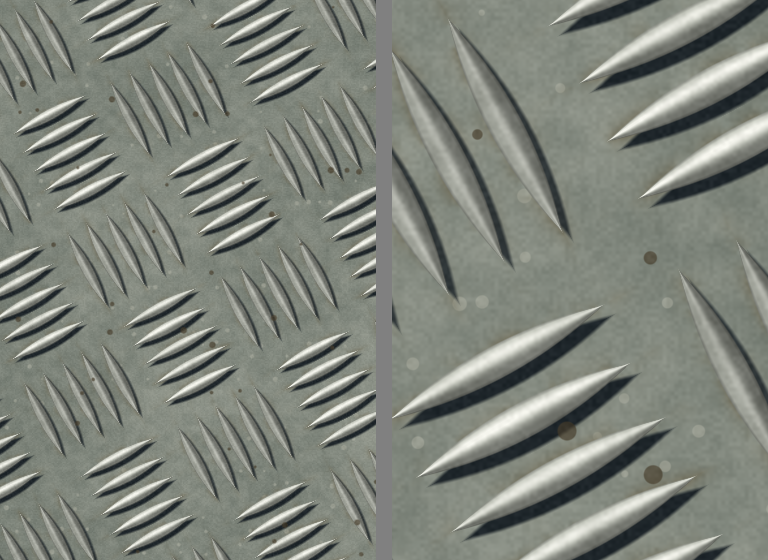
Left, the full canvas; right, a detail of the centre.
This texture is drawn by a Shadertoy shader. Its source:

```glsl
// Worn steel tread plate: groups of five raised, pointed bars alternate direction
// on a tilted lattice. Each bar is a lens-shaped distance function with a ridge
// shade and a cast shadow; layered noise adds mottling, grime and grit.

#define LATTICE mat2(0.2734, -0.0768, 0.0768, 0.2682)
#define ORIGIN vec2(0.3216, 0.3828)
#define BAR_ANGLE 0.492
#define BAR_SIZE vec2(0.0716, 0.0100)
#define BAR_SPACING 0.0385
#define SHADOW_SHIFT vec2(0.0030, -0.0080)
#define PLATE_DARK vec3(0.455, 0.485, 0.448)
#define PLATE_LIGHT vec3(0.575, 0.595, 0.553)
#define SHADOW_COLOR vec3(0.10, 0.13, 0.15)
#define GLINT_COLOR vec3(0.96, 0.96, 0.93)
#define GRIME_COLOR vec3(0.43, 0.40, 0.31)

float hash(vec2 p) {
    return fract(sin(dot(p, vec2(127.1, 311.7))) * 43758.5453);
}

float noise(vec2 p) {
    vec2 i = floor(p), f = fract(p);
    f = f * f * (3.0 - 2.0 * f);
    return mix(mix(hash(i), hash(i + vec2(1, 0)), f.x),
               mix(hash(i + vec2(0, 1)), hash(i + vec2(1, 1)), f.x), f.y);
}

float fbm(vec2 p) {
    float sum = 0.0, amp = 0.5;
    for (int i = 0; i < 4; i++) {
        sum += amp * noise(p);
        p = p * 2.1 + 17.3;
        amp *= 0.5;
    }
    return sum / 0.9375;
}

// Approximate signed distance to a pointed bar lying along x
float barDistance(vec2 p, vec2 size) {
    float x = p.x / size.x;
    float slope = 2.0 * size.y * x / size.x;
    return (abs(p.y) - size.y * (1.0 - x * x)) / sqrt(1.0 + slope * slope);
}

float coverage(float d, float soft) {
    return 1.0 - smoothstep(-soft, soft, d);
}

// Draws one lattice of bar groups; crossed groups are turned a quarter
vec3 addBars(vec3 color, vec2 p, vec2 cellShift, bool crossed, float px) {
    vec2 q = inverse(LATTICE) * (p - ORIGIN);
    vec2 id = round(q - cellShift) + cellShift;
    vec2 offset = LATTICE * (q - id);
    float c = cos(BAR_ANGLE), s = sin(BAR_ANGLE);
    vec2 local = vec2(c * offset.x + s * offset.y, c * offset.y - s * offset.x);
    vec2 shift = SHADOW_SHIFT;
    if (crossed) { local = local.yx; shift = shift.yx; }

    // Nearest of the five bars, with a little variation
    float k = clamp(round(local.y / BAR_SPACING), -2.0, 2.0);
    float rnd = hash(id * 7.0 + k * 3.1);
    local.y -= k * BAR_SPACING;
    local += (vec2(rnd, fract(rnd * 37.0)) - 0.5) * vec2(0.003, 0.001);
    vec2 size = BAR_SIZE * vec2(1.0, 0.95 + 0.1 * rnd);
    float d = barDistance(local, size);
    float wear = fbm(p * 55.0 + id * 9.0);

    // Grime collected around the foot, then the cast shadow
    float grime = exp(-max(d, 0.0) / 0.004) * smoothstep(0.3, 0.75, wear);
    color = mix(color, GRIME_COLOR, 0.6 * grime);
    float shade = barDistance(local - shift, size * vec2(0.97, 1.0));
    color = mix(color, SHADOW_COLOR, (crossed ? 0.8 : 0.96) * coverage(shade, px + 0.0009));

    // Two faces meeting at a ridge, lit from the upper left
    float along = local.x / size.x;
    float across = local.y / (size.y * max(1.0 - along * along, 0.08));
    float lit = crossed ? -across : across;
    float face = crossed ? mix(0.43, 0.61, smoothstep(-0.6, 0.3, lit))
                         : mix(0.45, 0.74, smoothstep(-0.6, 0.3, lit));
    float band = (lit - (crossed ? 0.1 : 0.38)) / (crossed ? 0.28 : 0.36);
    float glint = exp(-band * band) * (0.65 + 0.6 * wear) * (0.8 + 0.3 * rnd);
    glint *= crossed ? 0.3 : 1.0 - 0.35 * smoothstep(0.3, 1.0, along);
    vec3 metal = face * vec3(0.99, 1.01, 0.95) + 0.12 * (wear - 0.5);
    metal = mix(metal, GLINT_COLOR, clamp(glint, 0.0, 1.0));
    metal *= 1.0 - 0.22 * smoothstep(0.75, 1.0, abs(across));
    return mix(color, metal, coverage(d, px));
}

// Sparse grit: one possible speck per grid cell
vec3 addGrit(vec3 color, vec2 p, float cells, float density, vec3 tint, float px) {
    vec2 id = floor(p * cells);
    float rnd = hash(id + cells);
    vec2 center = 0.3 + 0.4 * vec2(hash(id + 5.3), hash(id + 9.7));
    float radius = 0.08 + 0.14 * hash(id + 2.9);
    float d = (length(fract(p * cells) - center) - radius) / cells;
    return mix(color, tint, 0.65 * step(rnd, density) * coverage(d, px));
}

void mainImage(out vec4 fragColor, in vec2 fragCoord) {
    vec2 p = fragCoord / iResolution.y;
    float px = 1.0 / iResolution.y;

    // Mottled plate
    float mottle = 0.45 + 1.1 * (fbm(p * 6.0) - 0.5) + 0.9 * (fbm(p * 60.0) - 0.5);
    mottle += 0.3 * (p.x - 0.33);
    vec3 color = mix(PLATE_DARK, PLATE_LIGHT, clamp(mottle, 0.0, 1.0));
    color = addGrit(color, p, 48.0, 0.10, vec3(0.65, 0.66, 0.61), px);

    // Raised bars in both directions
    color = addBars(color, p, vec2(0.5), true, px);
    color = addBars(color, p, vec2(0.0), false, px);

    // Grit and fine grain on top
    color = addGrit(color, p + 0.37, 38.0, 0.04, vec3(0.27, 0.23, 0.16), px);
    color += 0.05 * (noise(p * 430.0) - 0.5);
    fragColor = vec4(clamp(color, 0.0, 1.0), 1.0);
}
```
